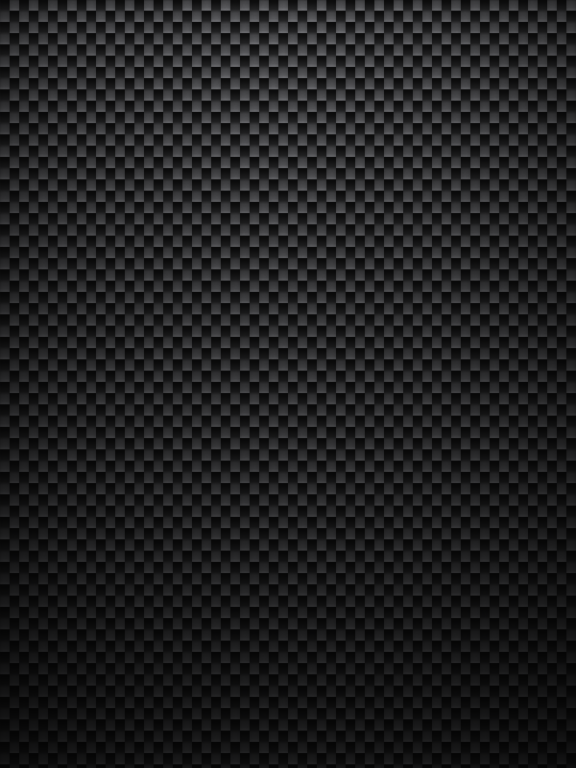
A Shadertoy shader for this pattern:

```glsl
// Dark carbon-fibre weave: staggered shaded strands lit from the top centre.

const float COLUMNS = 60.0;        // strands across the canvas
const float ROWS = 68.27;          // half-steps of the weave down the canvas
const float SIDE_BLUR = 0.07;      // softness of strand sides, in columns
const float EDGE_BLUR = 0.055;     // softness of the lower lip, in periods
const float WEAR = 0.05;           // brightness change between blocks
const float GRAIN = 0.025;         // fine change across the fibre
const float LIGHT_TOP = 0.43;
const float LIGHT_MIDDLE = 0.29;
const float LIGHT_BOTTOM = 0.125;
const float SIDE_FALLOFF = 0.36;
const vec3 TINT = vec3(0.985, 0.99, 1.025);
const vec3 BASE = vec3(0.012);

float hash(vec2 p) {
    vec3 q = fract(vec3(p.xyx) * 0.1031);
    q += dot(q, q.yzx + 33.33);
    return fract((q.x + q.y) * q.z);
}

// Shade down one strand: deep shadow, raised face, then a bright lower lip.
float strand(float column, float depth, float pixel) {
    float phase = depth + 0.5 * mod(column, 2.0);
    float t = fract(phase);
    float block = floor(phase);

    float shadow = mix(0.08, 0.30, smoothstep(0.0, 0.5, t));
    float face = mix(0.60, 0.82, smoothstep(0.5, 0.95, t));
    float shade = mix(shadow, face, smoothstep(0.38, 0.60, t));
    shade += 0.14 * smoothstep(0.82, 0.95, t);

    float blur = max(EDGE_BLUR, pixel);
    shade = mix(shade, 0.08, smoothstep(1.0 - blur, 1.0, t));
    return shade * (1.0 + WEAR * (hash(vec2(column, block)) - 0.5));
}

// Broad light that fades downwards and towards both sides.
float lighting(vec2 uv) {
    float upper = mix(LIGHT_MIDDLE, LIGHT_TOP, smoothstep(0.45, 1.0, uv.y));
    float light = mix(LIGHT_BOTTOM, upper, smoothstep(0.0, 0.55, uv.y));
    float side = abs(uv.x * 2.0 - 1.0);
    return light * (1.0 - SIDE_FALLOFF * side * side);
}

void mainImage(out vec4 fragColor, in vec2 fragCoord) {
    vec2 uv = fragCoord / iResolution.xy;
    float x = uv.x * COLUMNS;
    float depth = (1.0 - uv.y) * ROWS * 0.5;
    vec2 pixel = vec2(COLUMNS, ROWS * 0.5) / iResolution.xy;

    // Blend the two strands either side of the nearest boundary.
    float boundary = floor(x + 0.5);
    float blur = max(SIDE_BLUR, 0.5 * pixel.x);
    float blend = smoothstep(-blur, blur, x - boundary);
    float left = strand(boundary - 1.0, depth, pixel.y);
    float right = strand(boundary, depth, pixel.y);
    float shade = mix(left, right, blend);

    // Slight rounding of each strand and fine fibre grain.
    float across = abs(fract(x) - 0.5) * 2.0;
    shade *= 1.0 - 0.10 * across * across;
    vec2 fibre = floor(vec2(x * 6.0, depth * 15.0));
    shade *= 1.0 + GRAIN * (hash(fibre) - 0.5);

    vec3 color = BASE + TINT * shade * lighting(uv);
    fragColor = vec4(color, 1.0);
}
```
